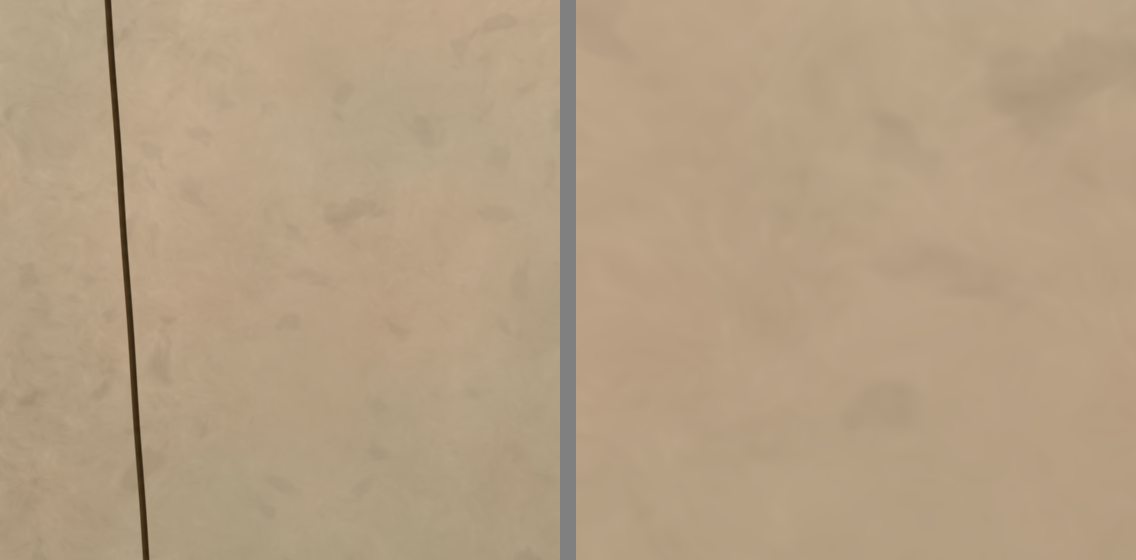
Left, the full canvas; right, a detail of the centre.
A three.js fragment shader for this texture:

```glsl
// Warm beige plaster panel with one thin, dark, slightly slanted joint.
// Cellular noise made of randomly turned soft flecks is layered from broad
// blotches to fine wisps, over a gradient that darkens downwards.
varying vec2 vUv;

vec3 hash3(vec2 cell) {
  vec3 q = vec3(dot(cell, vec2(127.1, 311.7)),
                dot(cell, vec2(269.5, 183.3)),
                dot(cell, vec2(419.2, 371.9)));
  return fract(sin(q) * 43758.545);
}

// Each cell holds one soft fleck of random place, angle and sign;
// a larger stretch makes the flecks narrower.
float fleckNoise(vec2 p, float stretch) {
  vec2 cell = floor(p);
  float sum = 0.0;
  for (int j = -1; j <= 1; j++) {
    for (int i = -1; i <= 1; i++) {
      vec2 id = cell + vec2(float(i), float(j));
      vec3 rnd = hash3(id);
      vec2 d = p - id - rnd.xy;
      float angle = 6.2832 * fract(rnd.z * 17.3);
      vec2 axis = vec2(cos(angle), sin(angle));
      float along = dot(d, axis);
      float across = dot(d, vec2(-axis.y, axis.x)) * stretch;
      float fall = max(0.0, 1.0 - along * along - across * across);
      sum += (rnd.z * 2.0 - 1.0) * fall * fall;
    }
  }
  return sum;
}

void main() {
  vec2 uv = vUv;

  // Bend the plane so that the flecks curl like trowelled plaster
  vec2 bend = vec2(fleckNoise(uv * 13.0 + 3.7, 1.0), fleckNoise(uv * 13.0 + 41.2, 1.0));
  vec2 p = uv + 0.016 * bend;

  // Base tone: light and warm at the top, duller below
  vec3 color = mix(vec3(0.680, 0.606, 0.497), vec3(0.738, 0.652, 0.543), smoothstep(-0.1, 1.0, uv.y));
  color -= 0.012 * smoothstep(0.3, 0.0, uv.x) * (1.0 - 0.5 * uv.y);

  // Broad blotches of light, and of pinkish against olive tint
  float blotch = fleckNoise(p * 4.0 + 11.3, 1.3) + 0.7 * fleckNoise(p * 9.0 + 5.1, 1.4);
  float tint = fleckNoise(p * 3.3 + 27.9, 1.0) + 0.6 * fleckNoise(p * 8.0 + 63.4, 1.3);
  color += 0.011 * blotch;
  color += tint * vec3(0.012, -0.002, -0.001);

  // Fine wisps, clearer at the left and top, fading to the lower right
  float clarity = mix(1.0, 0.4, smoothstep(0.0, 0.9, uv.x + 0.35 * (1.0 - uv.y)));
  clarity *= 0.9 + 0.5 * fleckNoise(uv * 5.0 + 71.6, 1.0);
  float wisps = fleckNoise(p * 20.0 + 8.2, 1.8)
              + fleckNoise(p * 38.0 + 19.5, 2.6)
              + 0.9 * fleckNoise(p * 72.0 + 33.8, 2.4);
  color += 0.019 * clarity * wisps;

  // Sparse grey smudges
  float smudge = smoothstep(0.35, 0.95, fleckNoise(p * 15.0 + 52.7, 2.0) + 0.4 * fleckNoise(p * 45.0 + 14.6, 2.0));
  color -= smudge * (0.4 + 0.6 * clarity) * vec3(0.042, 0.038, 0.034);

  // Dark joint with soft edges, a little browner on its left side
  float side = uv.x - mix(0.2610, 0.1925, uv.y) - 0.0005 * sin(uv.y * 19.0);
  float joint = 1.0 - smoothstep(0.0037, 0.0075, abs(side));
  vec3 jointColor = mix(vec3(0.29, 0.21, 0.11), vec3(0.22, 0.155, 0.075), smoothstep(-0.004, 0.003, side));
  jointColor += 0.015 * fleckNoise(uv * 90.0, 1.0);
  color = mix(color, jointColor, joint);

  gl_FragColor = vec4(color, 1.0);
}
```
